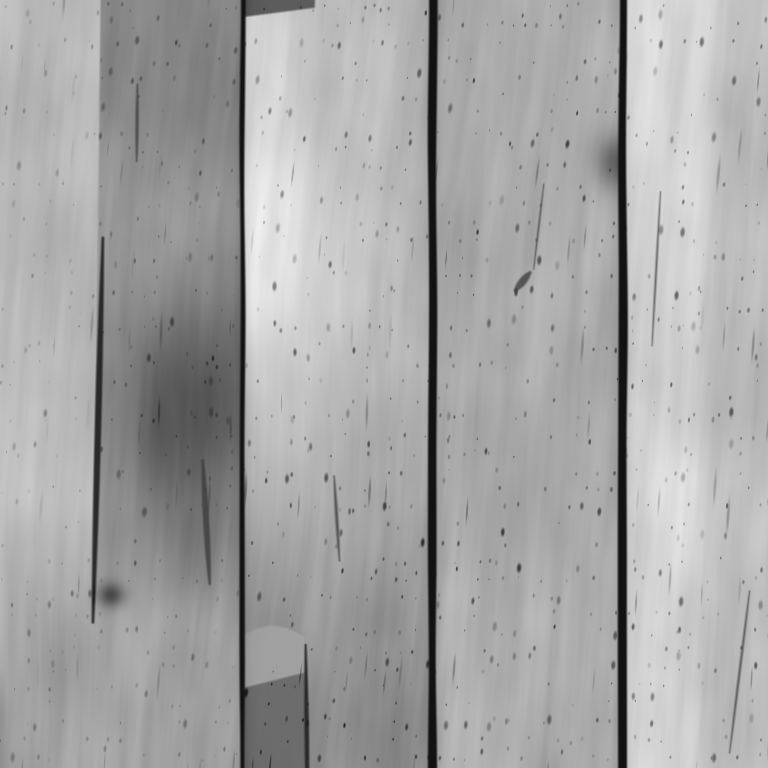
Reproduce this texture procedurally as a Shadertoy shader.

```glsl
// Weathered grey timber: upright planks with dark seams, grain, specks and splits.
#define FIRST_SEAM 0.3175
#define PITCH 0.2475
#define SEAM_COUNT 3
#define SEAM_HALF_WIDTH 0.0052
#define SEAM_WOBBLE 0.005
#define SEAM_TONE 0.07
#define GRAIN_STRENGTH 0.10
#define CLOUD_STRENGTH 0.13
#define SPECK_STRENGTH 0.42
#define SOFTNESS 0.0022

float hash(vec2 p) {
    vec3 q = fract(p.xyx * 0.1031);
    q += dot(q, q.yzx + 33.33);
    return fract((q.x + q.y) * q.z);
}

float noise(vec2 p) {
    vec2 i = floor(p), f = fract(p);
    f = f * f * (3.0 - 2.0 * f);
    return mix(mix(hash(i), hash(i + vec2(1, 0)), f.x),
               mix(hash(i + vec2(0, 1)), hash(i + vec2(1, 1)), f.x), f.y);
}

float fbm(vec2 p) {
    return 0.55 * noise(p) + 0.3 * noise(p * 2.1 + 7.3) + 0.15 * noise(p * 4.3 + 3.1);
}

float blob(vec2 p, vec2 centre, vec2 radius) {
    vec2 q = (p - centre) / radius;
    return exp(-dot(q, q));
}

// Soft step that rises as x passes the edge
float rise(float edge, float x) {
    return smoothstep(edge - SOFTNESS, edge + SOFTNESS, x);
}

// Tapered line from a to b
float split(vec2 p, vec2 a, vec2 b, float halfWidth) {
    vec2 d = b - a;
    float t = clamp(dot(p - a, d) / dot(d, d), 0.0, 1.0);
    float w = halfWidth * (0.4 + 2.4 * t * (1.0 - t));
    return 1.0 - smoothstep(w - SOFTNESS, w + SOFTNESS, length(p - a - d * t));
}

// One upright ellipse in some of the cells
float specks(vec2 p, vec2 cells, vec2 radius, float density) {
    vec2 id = floor(p * cells);
    vec2 centre = 0.3 + 0.4 * vec2(hash(id + 11.0), hash(id + 37.0));
    vec2 size = radius * mix(0.45, 1.0, hash(id + 71.0));
    float r = length((fract(p * cells) - centre) / cells / size);
    float depth = mix(0.25, 1.0, hash(id + 93.0));
    return step(hash(id), density) * depth * (1.0 - smoothstep(0.2, 1.0, r));
}

// Broad tone of each plank, left to right
float plankTone(vec2 p, float x) {
    float leftEdge = mix(0.119, 0.131, p.y);
    float outer = mix(0.62, 0.72, smoothstep(0.1, 0.4, p.y));
    float dark = 0.61 - 0.10 * smoothstep(0.72, 0.95, p.y)
               - 0.24 * blob(p, vec2(0.23, 0.42), vec2(0.10, 0.17))
               - 0.12 * blob(p, vec2(0.29, 0.55), vec2(0.06, 0.15));
    float tone = mix(outer, dark, rise(leftEdge, p.x) * smoothstep(0.14, 0.26, p.y));
    float pale = mix(0.56, 0.70, smoothstep(0.05, 0.6, p.y))
               + 0.21 * blob(p, vec2(0.335, 0.75), vec2(0.10, 0.28));
    tone = mix(tone, pale, rise(FIRST_SEAM, x));
    float even = 0.67 - 0.28 * blob(p, vec2(0.80, 0.79), vec2(0.025, 0.035));
    tone = mix(tone, even, rise(FIRST_SEAM + PITCH, x));
    float right = mix(0.82, 0.72, smoothstep(0.91, 0.97, p.x + 0.03 * (1.0 - p.y)));
    return mix(tone, right, rise(FIRST_SEAM + 2.0 * PITCH, x));
}

void mainImage(out vec4 fragColor, in vec2 fragCoord) {
    vec2 p = fragCoord / iResolution.xy;
    float x = p.x + SEAM_WOBBLE * (noise(vec2(p.y * 5.0, 2.0)) - 0.5);
    float tone = plankTone(p, x);

    // Clouding and slanted grain
    vec2 g = vec2(p.x - 0.07 * p.y + 0.02 * noise(p * 3.0), p.y);
    tone += CLOUD_STRENGTH * (fbm(p * vec2(10.0, 6.0)) - 0.5);
    tone += GRAIN_STRENGTH * (fbm(g * vec2(65.0, 4.5)) - 0.5);

    // Broken board ends beside the first seam
    float beside = rise(FIRST_SEAM, x);
    float arch = 0.185 - 9.0 * pow(p.x - 0.355, 2.0);
    float stub = beside * (1.0 - rise(0.397, p.x)) * (1.0 - rise(arch, p.y));
    float stubTone = mix(0.40, 0.64, rise(0.105 + 0.25 * (p.x - 0.32), p.y));
    tone = mix(tone, stubTone, 0.85 * stub);
    float topGap = beside * (1.0 - rise(0.41, p.x)) * rise(0.978 + 0.13 * (p.x - 0.318), p.y);
    tone = mix(tone, 0.36, topGap);

    // Scattered specks and fibres
    float marks = specks(g, vec2(38.0, 25.0), vec2(0.0045, 0.0095), 0.30);
    marks = max(marks, 0.7 * specks(g + 0.37, vec2(61.0, 43.0), vec2(0.003, 0.005), 0.28));
    marks = max(marks, 0.5 * specks(g + 0.71, vec2(44.0, 9.0), vec2(0.003, 0.032), 0.20));
    marks *= mix(0.55, 1.0, beside);
    tone -= SPECK_STRENGTH * marks;

    // Long splits and knots
    float cracks = split(p, vec2(0.179, 0.89), vec2(0.178, 0.79), 0.002);
    cracks = max(cracks, split(p, vec2(0.264, 0.40), vec2(0.273, 0.24), 0.004));
    cracks = max(cracks, split(p, vec2(0.435, 0.38), vec2(0.442, 0.27), 0.002));
    cracks = max(cracks, split(p, vec2(0.860, 0.75), vec2(0.849, 0.55), 0.0012));
    cracks = max(cracks, split(p, vec2(0.708, 0.76), vec2(0.695, 0.65), 0.001));
    cracks = max(cracks, split(p, vec2(0.690, 0.645), vec2(0.671, 0.622), 0.005));
    cracks = max(cracks, split(p, vec2(0.976, 0.23), vec2(0.950, 0.02), 0.0015));
    tone = mix(tone, 0.22, 0.75 * cracks);
    float edgeCrack = split(p, vec2(0.134, 0.69), vec2(0.121, 0.19), 0.0042);
    edgeCrack = max(edgeCrack, split(p, vec2(0.398, 0.16), vec2(0.401, -0.10), 0.003));
    tone = mix(tone, 0.12, 0.9 * edgeCrack);
    tone -= 0.3 * blob(p, vec2(0.145, 0.225), vec2(0.018, 0.015));

    // Full-height seams, the first one thinner
    for (int k = 0; k < SEAM_COUNT; k++) {
        float d = abs(x - FIRST_SEAM - PITCH * float(k));
        float w = SEAM_HALF_WIDTH * (k == 0 ? 0.6 : 1.0) * mix(0.8, 1.15, noise(vec2(p.y * 7.0, k)));
        tone -= 0.10 * exp(-d / 0.008);
        tone = mix(SEAM_TONE, tone, rise(w, d));
    }
    fragColor = vec4(vec3(clamp(tone, 0.0, 1.0)), 1.0);
}
```
